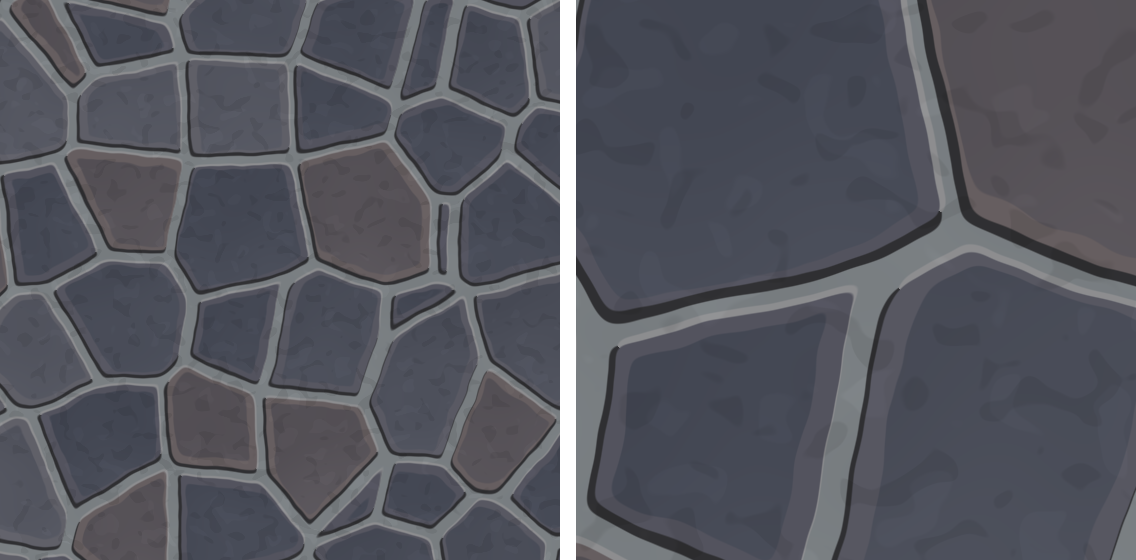
Left: the whole. Right: its middle third, enlarged.
Reproduce this texture procedurally as a WebGL 1 fragment shader.

```glsl
precision highp float;
// Irregular flagstone paving: slate and brown stones with bevelled rims in pale mortar.
uniform vec2 u_resolution;

#define GRID 5.9          // stone sites across the canvas
#define JITTER 0.86       // site irregularity
#define CHIP_SHARE 0.24   // share of sites that shrink to small chips
#define GAP 0.062         // half mortar width, in grid cells
#define SHADOW 0.036      // dark line width
#define HIGHLIGHT 0.024   // light line width
#define RIM 0.095         // widest bevel
#define ROUNDING 48.0     // higher gives sharper corners
#define WOBBLE 0.035      // unevenness of the edges
#define MOTTLE 38.0       // blotches across the canvas
#define BROWN_SHARE 0.17  // share of brown stones

vec2 hash2(vec2 p) {
    p = vec2(dot(p, vec2(127.1, 311.7)), dot(p, vec2(269.5, 183.3)));
    return fract(sin(p) * 43758.55);
}

float cornerDot(vec2 cell, vec2 corner, vec2 f) {
    return dot(hash2(cell + corner) * 2.0 - 1.0, f - corner);
}

// Gradient noise, roughly -0.7 to 0.7
float noise(vec2 p) {
    vec2 i = floor(p), f = fract(p);
    vec2 u = f * f * f * (f * (f * 6.0 - 15.0) + 10.0);
    vec2 e = vec2(0.0, 1.0);
    return mix(mix(cornerDot(i, e.xx, f), cornerDot(i, e.yx, f), u.x),
               mix(cornerDot(i, e.xy, f), cornerDot(i, e.yy, f), u.x), u.y);
}

// Site position in xy, size penalty in z; chips get a large penalty
vec3 site(vec2 cell) {
    vec2 kind = hash2(cell + 47.0);
    float penalty = kind.x < CHIP_SHARE ? 0.5 + 0.22 * kind.y : 0.24 * kind.y;
    return vec3(cell + 0.5 + JITTER * (hash2(cell) - 0.5), penalty);
}

float power(vec2 p, vec3 s) {
    vec2 d = p - s.xy;
    return dot(d, d) + s.z;
}

// Cell that owns point p in the weighted Voronoi diagram
vec2 findOwner(vec2 p) {
    vec2 owner = floor(p);
    float best = 1e3;
    for (int y = -2; y <= 2; y++)
    for (int x = -2; x <= 2; x++) {
        vec2 cell = floor(p) + vec2(x, y);
        float d = power(p, site(cell));
        if (d < best) { best = d; owner = cell; }
    }
    return owner;
}

// Inside distances of (stone, stone + shadow, stone + highlight, inner face)
vec4 stoneLayers(vec2 p, vec2 owner) {
    vec3 own = site(owner);
    float ownPower = power(p, own);
    vec4 sum = vec4(0.0);
    for (int y = -2; y <= 2; y++)
    for (int x = -2; x <= 2; x++) {
        if (x == 0 && y == 0) continue;
        vec2 cell = owner + vec2(x, y);
        vec3 other = site(cell);
        vec2 across = other.xy - own.xy;
        float span = max(length(across), 0.001);
        float facing = dot(across / span, vec2(-0.37, -0.93));
        float gap = GAP * (0.75 + 0.5 * hash2(owner + cell).x);
        float rim = RIM * (0.2 + 0.8 * hash2(owner * 3.0 + cell).y);
        float d = (power(p, other) - ownPower) / (2.0 * span) - gap;
        vec4 layers = d + vec4(0.0, SHADOW * smoothstep(-0.2, 0.55, facing),
                               HIGHLIGHT * smoothstep(0.0, 0.6, -facing), -rim);
        sum += exp(-ROUNDING * layers);
    }
    return -log(sum) / ROUNDING;
}

void main() {
    vec2 uv = gl_FragCoord.xy / u_resolution.y;
    float pixel = GRID / u_resolution.y;
    vec2 p = uv * GRID + 3.0;
    p += WOBBLE * vec2(noise(p * 2.6), noise(p * 2.6 + 31.0));
    p += 0.25 * WOBBLE * vec2(noise(p * 8.0), noise(p * 8.0 + 17.0));

    vec2 owner = findOwner(p);
    vec4 layers = stoneLayers(p, owner);
    layers.w += 0.03 * noise(p * 5.0 + owner);
    vec4 mask = smoothstep(-pixel, pixel, layers);

    // Stone tones, with a soft shade across each face
    vec2 tone = hash2(owner + 91.0);
    float pale = smoothstep(0.45, 1.0, tone.y);
    vec3 face = mix(vec3(0.270, 0.285, 0.332), vec3(0.330, 0.338, 0.378), pale);
    vec3 rim = mix(vec3(0.325, 0.325, 0.368), vec3(0.375, 0.375, 0.408), pale);
    if (tone.x < BROWN_SHARE) {
        face = vec3(0.335, 0.318, 0.340);
        rim = vec3(0.400, 0.368, 0.375);
    }
    vec2 offset = p - site(owner).xy;
    face += 0.025 * dot(offset, vec2(0.35, -0.9)) + 0.025 * noise(p * 1.3);

    // Mortar, lines and stone, from back to front
    vec3 color = vec3(0.475, 0.495, 0.508) + 0.025 * noise(p * 2.0);
    color = mix(color, vec3(0.560, 0.560, 0.568), mask.z * 0.9);
    color = mix(color, vec3(0.185, 0.185, 0.195), mask.y * (1.0 - mask.z * step(layers.y, layers.z)));
    color = mix(color, mix(rim, face, mask.w), mask.x);

    // Crisp diagonal blotches over everything, in loose clusters
    vec2 q = mat2(0.8, 0.5, -0.6, 0.9) * uv * MOTTLE;
    q += 0.7 * vec2(noise(q * 0.9), noise(q * 0.9 + 9.0));
    float cluster = 0.12 * noise(uv * 11.0);
    float dark = smoothstep(0.15, 0.21, noise(q) + cluster);
    float light = smoothstep(0.20, 0.26, noise(q * 0.8 + 53.0) - cluster);
    color *= 1.0 - 0.065 * dark + 0.04 * light;

    gl_FragColor = vec4(color, 1.0);
}
```
